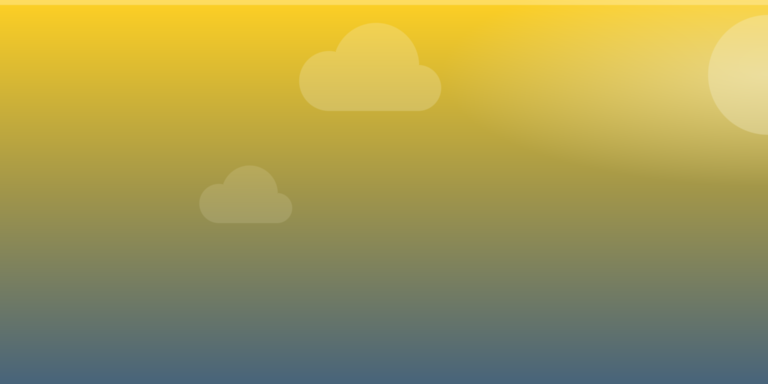
A Shadertoy shader for this background:

```glsl
float disc(vec2 p, vec2 center, float radius) {
    return length(p - center) - radius;
}

// Cloud of unit width, with its lower left corner at the origin
float cloud(vec2 p) {
    float puffs = min(disc(p, vec2(0.211, 0.211), 0.211),
                      disc(p, vec2(0.542, 0.317), 0.303));
    puffs = min(puffs, disc(p, vec2(0.838, 0.162), 0.162));
    vec2 q = abs(p - vec2(0.525, 0.105)) - vec2(0.313, 0.105);
    float base = length(max(q, 0.0)) + min(max(q.x, q.y), 0.0);
    return min(puffs, base);
}

// Coverage of a shape, softened over about one pixel
float fill(float dist) {
    float soft = 1.0 / iResolution.y;
    return 1.0 - smoothstep(-soft, soft, dist);
}

void mainImage(out vec4 fragColor, in vec2 fragCoord) {
    vec2 p = fragCoord / iResolution.y;
    vec3 haze = vec3(0.96, 0.94, 0.82);

    // Sky from slate blue up to yellow
    vec3 slate = vec3(0.28, 0.39, 0.48);
    vec3 olive = vec3(0.63, 0.585, 0.29);
    vec3 yellow = vec3(0.995, 0.815, 0.14);
    vec3 color = mix(slate, olive, smoothstep(0.0, 1.0, p.y) * 0.0 + min(p.y * 2.0, 1.0));
    color = mix(color, yellow, max(p.y * 2.0 - 1.0, 0.0));

    // Wide glow and sun at the right edge
    vec2 sun = vec2(2.0, 0.805);
    float glow = max(1.0 - length((p - sun) / vec2(0.85, 0.29)), 0.0);
    color = mix(color, haze, 0.52 * glow);
    color = mix(color, haze, 0.32 * fill(disc(p, sun, 0.156)));

    // Two translucent clouds
    float large = cloud((p - vec2(0.779, 0.711)) / 0.37) * 0.37;
    float small = cloud((p - vec2(0.519, 0.419)) / 0.242) * 0.242;
    color = mix(color, haze, 0.24 * fill(large));
    color = mix(color, haze, 0.15 * fill(small));

    // Pale strip along the top
    color = mix(color, vec3(1.0), 0.27 * fill(0.987 - p.y));

    fragColor = vec4(color, 1.0);
}
```
